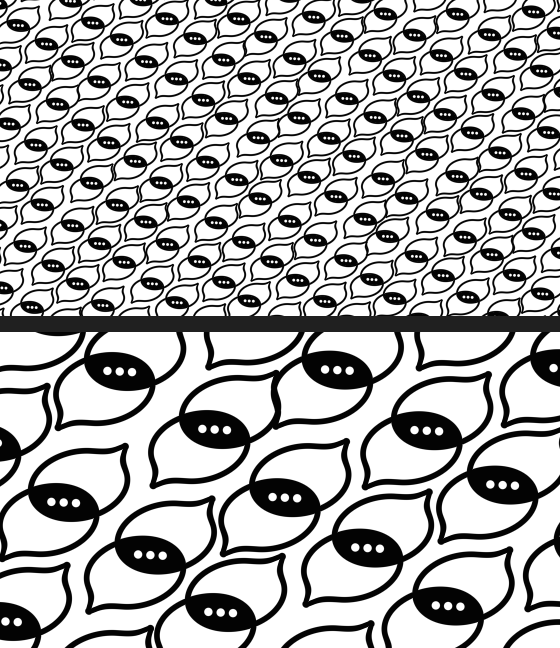
Top, the full canvas; bottom, a detail of the centre.
Reproduce this pattern procedurally as a Shadertoy shader.

```glsl
// Lengths are in units of 1/432 of the canvas height.

vec2 hash2(vec2 p) {
    return fract(sin(vec2(dot(p, vec2(127.1, 311.7)), dot(p, vec2(269.5, 183.3)))) * 43758.5453);
}

float smoothMin(float a, float b, float k) {
    float h = max(k - abs(a - b), 0.0) / k;
    return min(a, b) - 0.25 * h * h * k;
}

float ellipseDistance(vec2 p, vec2 radii) {
    float k0 = length(p / radii);
    float k1 = length(p / (radii * radii));
    return k0 * (k0 - 1.0) / max(k1, 1e-4);
}

// Cone that narrows from a wide base to a small rounded tip
float tailDistance(vec2 p, vec2 base, vec2 tip) {
    vec2 axis = tip - base;
    float t = clamp(dot(p - base, axis) / dot(axis, axis), 0.0, 1.0);
    return length(p - base - axis * t) - mix(8.0, 0.4, t);
}

// Tilted oval with a pointed tail at its upper right
float bubbleDistance(vec2 p) {
    float tilt = radians(12.0);
    mat2 untilt = mat2(cos(tilt), -sin(tilt), sin(tilt), cos(tilt));
    float oval = ellipseDistance(untilt * (p - vec2(7.0, 8.0)), vec2(22.3, 15.2));
    float tail = tailDistance(p, vec2(17.5, 14.0), vec2(28.0, 25.5));
    return smoothMin(oval, tail, 4.0);
}

// Two opposed outlines, a solid overlap and three holes in it
float iconDistance(vec2 p) {
    float upper = bubbleDistance(p);
    float lower = bubbleDistance(-p);
    float outline = min(abs(upper), abs(lower)) - 1.3;
    float ink = min(outline, max(upper, lower));
    float dotX = 5.6 * clamp(round(p.x / 5.6), -1.0, 1.0);
    float holes = length(p - vec2(dotX, -0.05 * dotX)) - 1.9;
    return max(ink, -holes);
}

void mainImage(out vec4 fragColor, in vec2 fragCoord) {
    float pixel = 432.0 / iResolution.y;
    vec2 p = fragCoord * pixel - vec2(29.0, 399.7);

    // Skewed lattice: the columns are the steps along and down a row
    mat2 lattice = mat2(100.0, 2.3, 36.7, -26.8);
    vec2 nearest = round(inverse(lattice) * p);

    float d = 1e3;
    for (int j = -1; j <= 1; j++) {
        for (int i = -1; i <= 1; i++) {
            vec2 cell = nearest + vec2(i, j);
            vec2 jitter = (hash2(cell) - 0.5) * vec2(8.0, 5.0);
            d = min(d, iconDistance(p - lattice * cell - jitter));
        }
    }

    float ink = 1.0 - smoothstep(-0.7 * pixel, 0.7 * pixel, d);
    fragColor = vec4(mix(vec3(1.0), vec3(0.01), ink), 1.0);
}
```
